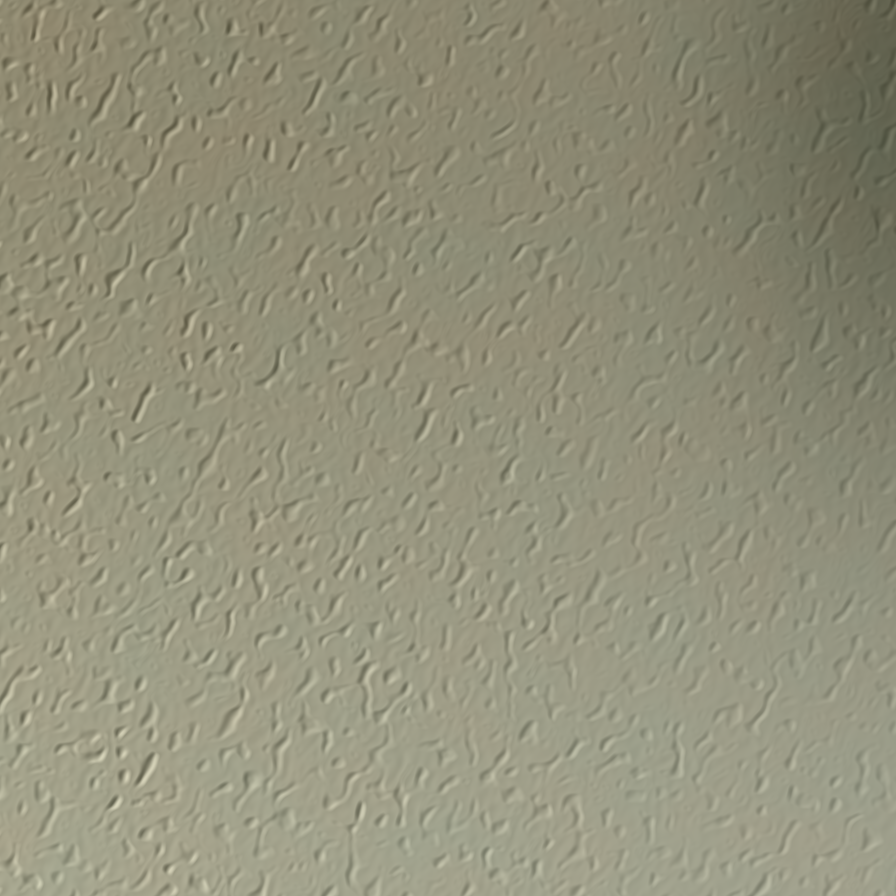
Write a Shadertoy shader that draws this texture.

```glsl
#define PIT_DENSITY vec2(74.0, 46.0)
#define PIT_ANGLE 1.06
#define PIT_WARP 0.0055
#define LIGHT_STEP vec2(0.0023, -0.0010)
#define RELIEF 0.21
#define TOP_COLOR vec3(0.545, 0.530, 0.440)
#define BOTTOM_COLOR vec3(0.640, 0.640, 0.556)
#define SHADOW_COLOR vec3(0.155, 0.142, 0.135)
#define MOTTLE 0.014

vec2 gradientAt(vec2 cell) {
    vec3 q = fract(cell.xyx * vec3(0.1031, 0.1030, 0.0973));
    q += dot(q, q.yzx + 33.33);
    float angle = 6.2832 * fract((q.x + q.y) * q.z);
    return vec2(cos(angle), sin(angle));
}

float gradientNoise(vec2 p) {
    vec2 i = floor(p), f = fract(p);
    vec2 w = f * f * f * (f * (f * 6.0 - 15.0) + 10.0);
    vec2 e = vec2(0.0, 1.0);
    float a = dot(gradientAt(i), f);
    float b = dot(gradientAt(i + e.yx), f - e.yx);
    float c = dot(gradientAt(i + e.xy), f - e.xy);
    float d = dot(gradientAt(i + e.yy), f - e.yy);
    return mix(mix(a, b, w.x), mix(c, d, w.x), w.y);
}

// Plaster surface: slanted oblong pits over a shallow finer grain
float plasterHeight(vec2 p) {
    vec2 warp = vec2(gradientNoise(p * 31.0 + 7.3), gradientNoise(p * 31.0 + 41.7));
    p += PIT_WARP * warp;
    vec2 along = vec2(cos(PIT_ANGLE), sin(PIT_ANGLE));
    vec2 q = vec2(dot(p, vec2(along.y, -along.x)), dot(p, along)) * PIT_DENSITY;
    float coarse = gradientNoise(q + 60.0);
    float fine = gradientNoise(q * 1.6 + 130.0);
    float pits = smoothstep(0.04, 0.62, coarse + 0.2 * fine);
    return -pits + 0.3 * coarse + 0.12 * fine;
}

// Broad light: brighter below and left, dim in the upper right corner
vec3 wallColor(vec2 uv) {
    vec3 color = mix(BOTTOM_COLOR, TOP_COLOR, smoothstep(-0.1, 1.0, uv.y));
    color += vec3(0.026, 0.018, 0.002) * (0.5 - uv.x);
    vec2 corner = (uv - vec2(1.02, 0.92)) / vec2(0.20, 0.42);
    return color - SHADOW_COLOR * exp(-dot(corner, corner));
}

void mainImage(out vec4 fragColor, in vec2 fragCoord) {
    vec2 uv = fragCoord / iResolution.xy;
    vec2 p = fragCoord / iResolution.y;
    vec3 color = wallColor(uv);

    // Faint warm and green blotches
    float tint = gradientNoise(p * 9.0 + 15.0) + 0.6 * gradientNoise(p * 23.0 + 80.0);
    color += MOTTLE * tint * vec3(0.8, -0.3, -0.5);

    // Side-lit relief, fading away from the lamp
    float slope = plasterHeight(p + LIGHT_STEP) - plasterHeight(p - LIGHT_STEP);
    slope *= slope < 0.0 ? 1.1 : 0.9;
    float patchiness = 1.0 + 0.7 * gradientNoise(p * 11.0 + 3.0);
    float strength = RELIEF * patchiness * mix(1.1, 0.5, smoothstep(0.0, 1.0, uv.x + 0.25 * (uv.y - 0.5)));
    color += strength * slope * vec3(1.0, 0.98, 0.92);

    fragColor = vec4(clamp(color, 0.0, 1.0), 1.0);
}
```
